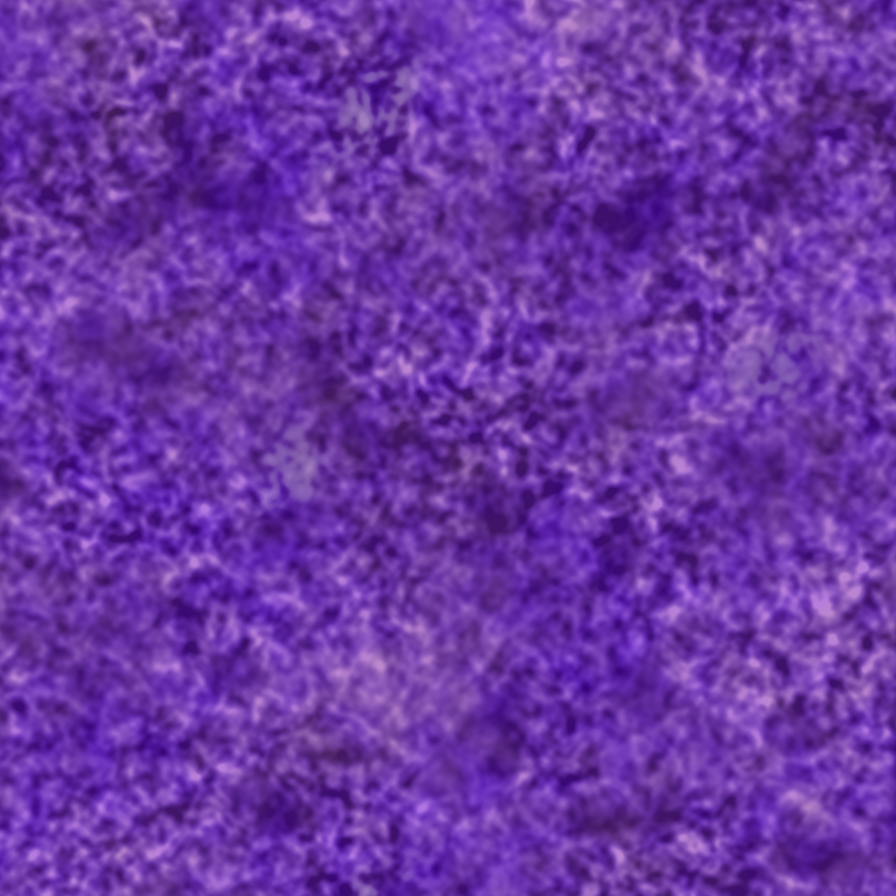
Give the GLSL for this texture, as a Shadertoy shader.

```glsl
// Soft violet pigment: small rounded lumps with dark creases and hollows.
// Layers of lightly warped gradient noise give a tone, which a violet ramp
// colours; a second slow field drifts the hue between vivid and dusty.

#define BROAD_SCALE 4.5
#define HOLLOW_SCALE 9.5
#define LUMP_SCALE 18.0
#define GRAIN_SCALE 36.0
#define FINE_SCALE 63.0
#define WARP_AMOUNT 0.007
#define BASE_TONE 0.54
#define CONTRAST 1.0
#define DARK_VIOLET vec3(0.240, 0.060, 0.430)
#define MID_VIOLET vec3(0.410, 0.195, 0.655)
#define LIGHT_VIOLET vec3(0.595, 0.390, 0.795)
#define PALE_GREY vec3(0.530, 0.450, 0.660)

// Integer hash of a lattice cell, giving a value from 0 to 1
float hash(ivec2 cell) {
    uvec2 q = uvec2(cell + 4096) * uvec2(1597u, 3571u);
    uint h = (q.x ^ (q.y << 7)) * 74761u + q.y;
    h = (h ^ (h >> 15)) * 31337u;
    h = (h ^ (h >> 13)) * 69069u;
    h ^= h >> 16;
    return float(h & 65535u) / 65535.0;
}

// Slope contribution of one lattice corner
float corner(ivec2 cell, vec2 offset) {
    float angle = 6.28318 * hash(cell);
    return dot(vec2(cos(angle), sin(angle)), offset);
}

// Gradient noise, roughly -0.7 to 0.7, on a lattice turned off the axes
float noise(vec2 p) {
    p = mat2(0.8, 0.6, -0.6, 0.8) * p;
    ivec2 i = ivec2(floor(p));
    vec2 f = fract(p);
    vec2 u = f * f * f * (f * (f * 6.0 - 15.0) + 10.0);
    float low = mix(corner(i, f), corner(i + ivec2(1, 0), f - vec2(1, 0)), u.x);
    float high = mix(corner(i + ivec2(0, 1), f - vec2(0, 1)),
                     corner(i + ivec2(1, 1), f - vec2(1, 1)), u.x);
    return mix(low, high, u.y);
}

// Rounded lumps separated by soft dark creases, centred near zero
float billow(vec2 p) {
    float n = noise(p);
    return sqrt(n * n + 0.004) - 0.23;
}

void mainImage(out vec4 fragColor, in vec2 fragCoord) {
    vec2 p = fragCoord / iResolution.y;

    // Bend the domain slightly so that lumps become uneven
    vec2 bend = vec2(noise(p * 16.0 + 3.7), noise(p * 16.0 + 41.3));
    vec2 w = p + WARP_AMOUNT * bend;

    // Hollows are dark and hide part of the grain
    float hollow = smoothstep(0.14, 0.42, noise(w * HOLLOW_SCALE + 27.2));
    float relief = mix(1.0, 0.55, hollow) * (1.0 + 0.7 * noise(p * 6.0 + 55.0));

    // Tone from coarse to fine
    float grain = 0.28 * noise(w * LUMP_SCALE + 8.4)
                + 0.58 * noise(w * GRAIN_SCALE + 13.6)
                + 0.40 * billow(w * GRAIN_SCALE + 71.5)
                + 0.62 * noise(w * FINE_SCALE + 31.8)
                + 0.30 * noise(w * FINE_SCALE * 1.55 + 47.9);
    float broad = 0.38 * noise(p * BROAD_SCALE + 5.3);
    float tone = BASE_TONE + CONTRAST * (broad + relief * grain - 0.27 * hollow);
    tone = clamp(tone, 0.0, 1.2);

    // Violet ramp
    vec3 color = mix(DARK_VIOLET, MID_VIOLET, min(tone * 2.0, 1.0));
    color += (LIGHT_VIOLET - MID_VIOLET) * max(tone * 2.0 - 1.0, 0.0);

    // Drift between vivid blue-violet and dusty mauve
    float dust = 0.8 * noise(p * 5.0 + 83.0) + 0.9 * noise(w * 26.0 + 91.0);
    color += dust * vec3(0.035, 0.065, -0.080);

    // Pink glints on the brightest lumps
    float glint = smoothstep(0.8, 1.15, tone);
    color += glint * vec3(0.05, 0.03, 0.0);

    // Rare pale grey patches
    float pale = smoothstep(0.38, 0.60, noise(w * 5.5 + 118.0));
    color = mix(color, PALE_GREY, 0.5 * pale * smoothstep(0.3, 0.7, tone));

    fragColor = vec4(clamp(color, 0.0, 1.0), 1.0);
}
```
